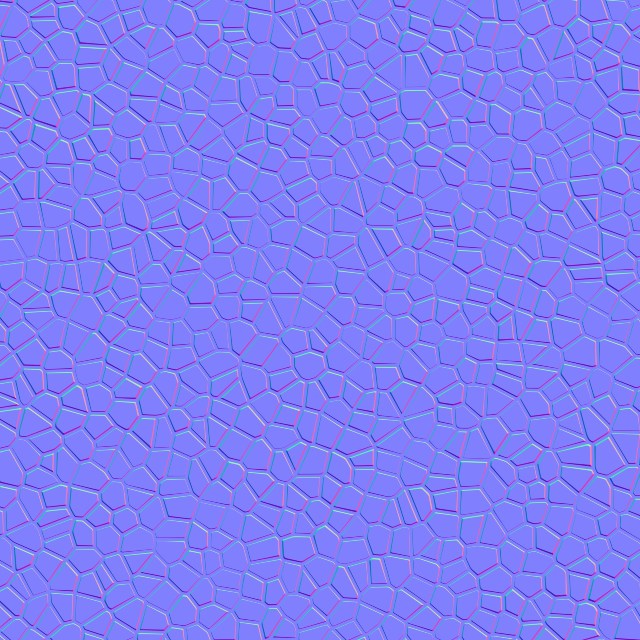
This texture map is drawn by a three.js fragment shader. Its source:

```glsl
varying vec2 vUv;

const float CELLS = 26.5;         // cells across the canvas
const float GRID_ANGLE = -0.45;   // turn of the cell lattice
const float JITTER = 0.84;
const float HALF_GAP = 0.06;      // sizes below are in cell units
const float SOFTNESS = 0.022;
const float CORNER_SHARPNESS = 65.0;
const float BEVEL_SLOPE = 2.1;

vec2 hash22(vec2 p) {
  vec3 q = fract(vec3(p.xyx) * vec3(0.1031, 0.1030, 0.0973));
  q += dot(q, q.yzx + 33.33);
  return fract((q.xx + q.yz) * q.zy);
}

float valueNoise(vec2 p) {
  vec2 i = floor(p);
  vec2 f = fract(p);
  f = f * f * (3.0 - 2.0 * f);
  float low = mix(hash22(i).x, hash22(i + vec2(1.0, 0.0)).x, f.x);
  float high = mix(hash22(i + vec2(0.0, 1.0)).x, hash22(i + 1.0).x, f.x);
  return mix(low, high, f.y);
}

mat2 rotation(float angle) {
  float c = cos(angle);
  float s = sin(angle);
  return mat2(c, s, -s, c);
}

vec2 sitePosition(vec2 cell) {
  return cell + 0.5 + JITTER * (hash22(cell + 71.0) - 0.5);
}

vec2 nearestCell(vec2 p) {
  vec2 base = floor(p);
  vec2 best = base;
  float bestDistance = 100.0;
  for (int y = -2; y <= 2; y++) {
    for (int x = -2; x <= 2; x++) {
      vec2 cell = base + vec2(float(x), float(y));
      vec2 offset = sitePosition(cell) - p;
      float squared = dot(offset, offset);
      if (squared < bestDistance) {
        bestDistance = squared;
        best = cell;
      }
    }
  }
  return best;
}

// Outward direction in xy, distance to the rounded cell border in z
vec3 cellBorder(vec2 p, vec2 cell) {
  vec2 site = sitePosition(cell);
  vec2 direction = vec2(0.0);
  float total = 0.0;
  for (int y = -2; y <= 2; y++) {
    for (int x = -2; x <= 2; x++) {
      if (x == 0 && y == 0) continue;
      vec2 other = sitePosition(cell + vec2(float(x), float(y)));
      vec2 outward = normalize(other - site);
      float edge = dot(0.5 * (site + other) - p, outward);
      float weight = exp(-CORNER_SHARPNESS * edge);
      direction += weight * outward;
      total += weight;
    }
  }
  vec2 outwardBlend = direction / max(total, 1e-20);
  float distanceIn = -log(max(total, 1e-30)) / CORNER_SHARPNESS;
  return vec3(outwardBlend / max(length(outwardBlend), 1e-4), distanceIn);
}

// Each top leans a little, so its bevel widens and tapers around the rim
float bevelWidth(vec2 p, vec2 cell, float relief) {
  vec2 lean = hash22(cell + 13.0) - 0.5;
  float base = mix(0.018, 0.046, hash22(cell + 37.0).x);
  float width = base + 0.05 * dot(lean, p - sitePosition(cell));
  return clamp(width * relief, 0.012, 0.07);
}

float bandCoverage(float d, float start, float width) {
  float inner = smoothstep(start - SOFTNESS, start + SOFTNESS, d);
  float outer = smoothstep(start + width - SOFTNESS, start + width + SOFTNESS, d);
  return inner - outer;
}

vec3 encodeNormal(vec3 n) {
  return 0.5 + 0.5 * n;
}

void main() {
  mat2 turn = rotation(GRID_ANGLE);
  vec2 p = (vUv * CELLS) * turn + 40.0;
  vec2 cell = nearestCell(p);
  vec3 border = cellBorder(p, cell);

  // Broad patches of slightly stronger relief
  float relief = 0.9 + 0.25 * valueNoise(vUv * 6.0 + 5.0);

  float bevel = bandCoverage(border.z, HALF_GAP, bevelWidth(p, cell, relief));
  vec2 outward = turn * border.xy;
  vec3 flatColor = encodeNormal(vec3(0.0, 0.0, 0.995));
  vec3 slopeColor = encodeNormal(normalize(vec3(outward * BEVEL_SLOPE, 1.0)));
  gl_FragColor = vec4(mix(flatColor, slopeColor, bevel), 1.0);
}
```
